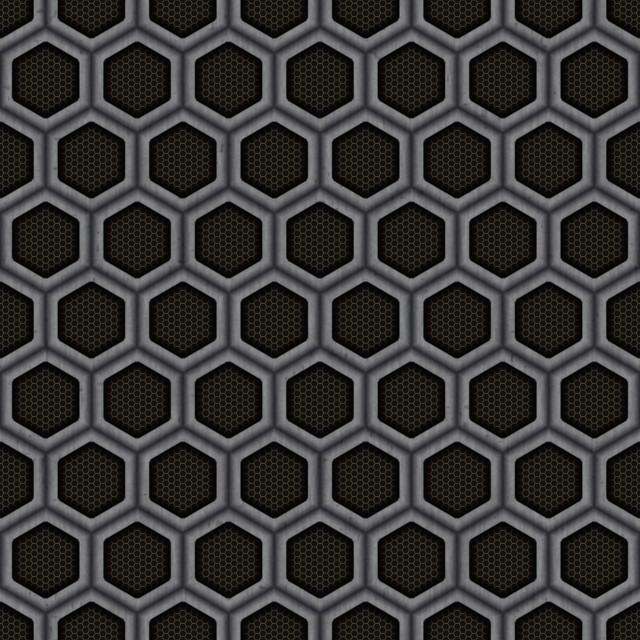
Reproduce this pattern procedurally as a WebGL 1 fragment shader.

```glsl
precision highp float;
// Worn steel honeycomb frames over recessed panels of fine hexagonal wire mesh.

uniform vec2 u_resolution;

const float SQRT3 = 1.7320508;
const vec2 HEX_REPEAT = vec2(1.0, SQRT3);  // holds two hexagons
const vec2 REPEATS = vec2(7.0, 4.0);       // seven columns, eight staggered rows
const float OPENING = 0.369;               // apothem of the recess; a cell has 0.5
const float MESH_COUNT = 14.0;             // mesh cells per large cell

float hash(vec2 p) {
  vec3 h = fract(vec3(p.xyx) * 0.1031);
  h += dot(h, h.yzx + 33.33);
  return fract((h.x + h.y) * h.z);
}

// Value noise over the unit square that wraps at whole periods.
float wrapNoise(vec2 uv, vec2 period, float seed) {
  vec2 p = uv * period;
  vec2 i = floor(p);
  vec2 f = fract(p);
  f = f * f * (3.0 - 2.0 * f);
  vec2 lo = mod(i, period) + seed;
  vec2 hi = mod(i + 1.0, period) + seed;
  return mix(mix(hash(lo), hash(vec2(hi.x, lo.y)), f.x),
             mix(hash(vec2(lo.x, hi.y)), hash(hi), f.x), f.y);
}

// Offset from the centre of the nearest pointy-top hexagon.
vec2 hexLocal(vec2 p) {
  vec2 a = mod(p, HEX_REPEAT) - 0.5 * HEX_REPEAT;
  vec2 b = mod(p + 0.5 * HEX_REPEAT, HEX_REPEAT) - 0.5 * HEX_REPEAT;
  return dot(a, a) < dot(b, b) ? a : b;
}

// Apothem of the centred hexagon passing through q.
float hexRadius(vec2 q) {
  q = abs(q);
  return max(q.x, dot(q, vec2(0.5, 0.5 * SQRT3)));
}

// Brightness factor for brushed grain, stains and small pits.
float metalWear(vec2 uv) {
  float streaks = wrapNoise(uv, vec2(320.0, 40.0), 3.0) - 0.5;
  float grain = wrapNoise(uv, vec2(300.0), 17.0) - 0.5;
  float stains = 0.6 * wrapNoise(uv, vec2(22.0), 41.0)
               + 0.4 * wrapNoise(uv, vec2(64.0), 59.0) - 0.5;
  float pits = smoothstep(0.80, 0.98, wrapNoise(uv, vec2(150.0, 110.0), 83.0))
             * smoothstep(0.45, 0.75, wrapNoise(uv, vec2(26.0), 97.0));
  return 1.0 + 0.13 * streaks + 0.09 * grain + 0.12 * stains - 0.22 * pits;
}

// Raised metal, falling off into a dark seam between cells.
vec3 frameColor(vec2 uv, float seamDistance) {
  float height = smoothstep(-0.04, 0.10, seamDistance);
  vec3 seam = vec3(0.075, 0.07, 0.09);
  vec3 steel = vec3(0.495, 0.497, 0.503);
  return mix(seam, steel, height) * metalWear(uv);
}

// Flat-top wire mesh, shaded by the rim of the recess.
vec3 meshColor(vec2 cell, float radius, float pixel) {
  float edge = 0.5 - hexRadius(hexLocal(cell.yx * MESH_COUNT));
  float blur = 0.75 * pixel * MESH_COUNT;
  float wire = 1.0 - smoothstep(0.06 - blur, 0.06 + blur, edge);
  float light = 1.0 - smoothstep(0.25, OPENING - 0.01, radius);
  vec3 backing = mix(vec3(0.012, 0.011, 0.010), vec3(0.070, 0.063, 0.052), light);
  vec3 wireColor = vec3(0.30, 0.27, 0.215) * mix(0.08, 1.0, light);
  return mix(backing, wireColor, wire);
}

void main() {
  vec2 uv = gl_FragCoord.xy / u_resolution;
  float pixel = REPEATS.x / min(u_resolution.x, u_resolution.y);

  vec2 cell = hexLocal(uv * REPEATS * HEX_REPEAT);
  float radius = hexRadius(cell);
  float openingRadius = max(radius, 0.89 * length(cell));  // blunts the corners

  vec3 panel = meshColor(cell, radius, pixel);
  vec3 metal = frameColor(uv, 0.5 - radius);
  float onFrame = smoothstep(OPENING - pixel, OPENING + pixel, openingRadius);
  gl_FragColor = vec4(mix(panel, metal, onFrame), 1.0);
}
```
